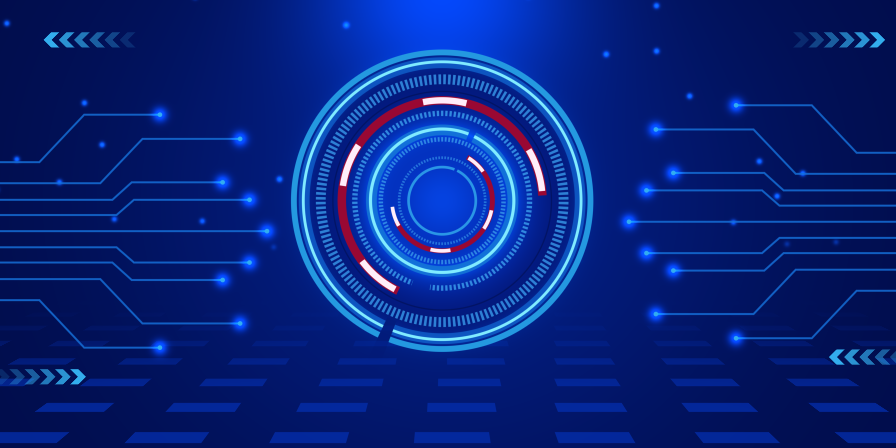
A Shadertoy shader for this background:

```glsl
#define CENTER vec2(0.987, 0.552)
#define GLOW_POS vec2(0.985, 1.03)
#define HORIZON 0.737
#define NIGHT vec3(0.004, 0.045, 0.28)
#define NAVY vec3(0.008, 0.125, 0.54)
#define AZURE vec3(0.02, 0.27, 0.90)
#define CYAN vec3(0.20, 0.68, 0.93)
#define ICE vec3(0.50, 0.92, 1.0)
#define CRIMSON vec3(0.60, 0.03, 0.20)
#define TICK vec3(0.22, 0.60, 0.92)
#define STAR_CELL 0.115
#define PX (1.0 / iResolution.y)

// Each trace: node x, bend x, node height, edge height
const vec4 TRACES[5] = vec4[5](
    vec4(0.357, 0.188, 0.260, 0.154), vec4(0.536, 0.318, 0.206, 0.107),
    vec4(0.497, 0.294, 0.109, 0.070), vec4(0.557, 0.299, 0.070, 0.036),
    vec4(0.596, 0.300, 0.000, 0.000));

float hash(vec2 p) {
    return fract(sin(dot(p, vec2(127.1, 311.7))) * 43758.5453);
}

// Smooth stripe around zero
float band(float d, float halfWidth) {
    return 1.0 - smoothstep(halfWidth - 0.7 * PX, halfWidth + 0.7 * PX, abs(d));
}

float segment(vec2 p, vec2 a, vec2 b) {
    vec2 ab = b - a;
    return length(p - a - ab * clamp(dot(p - a, ab) / dot(ab, ab), 0.0, 1.0));
}

// Angular window in degrees, smoothed at radius r
float arc(float angle, float mid, float halfSpan, float r) {
    float d = mod(angle - mid + 180.0, 360.0) - 180.0;
    return band(radians(d) * r, radians(halfSpan) * r);
}

float ticks(float r, float angle, float radius, float halfWidth, float count) {
    float cell = fract(angle / 360.0 * count) - 0.5;
    return band(r - radius, halfWidth) * band(cell * 6.2832 * r / count, 1.7 * r / count);
}

// Red arc carrying four evenly spaced white dashes
vec3 dashedArc(vec3 col, float r, float angle, vec2 ring, vec2 span, vec3 dash) {
    col = mix(col, CRIMSON, band(r - ring.x, ring.y) * arc(angle, span.x, span.y, r));
    for (int i = 0; i < 4; i++) {
        float lit = arc(angle, dash.x + dash.y * float(i), dash.z, r);
        col = mix(col, vec3(1.0, 0.93, 0.98), lit * band(r - ring.x, ring.y * 0.75));
    }
    return col;
}

vec3 chevrons(vec3 col, vec2 p, vec2 tip, float dir) {
    vec2 q = vec2((tip.x - p.x) * dir, abs(p.y - tip.y));
    float s = (q.x - q.y) / 0.034;
    float k = floor(s);
    float shape = band(q.y, 0.017) * band((s - k - 0.3) * 0.034, 0.009);
    float fade = step(0.0, k) * max(0.0, 1.0 - k / 6.0);
    return mix(col, CYAN, shape * fade);
}

vec3 floorTiles(vec3 col, vec2 p) {
    float depth = max(HORIZON - p.y, 0.05);
    float row = 6.85 / depth + 0.4;
    float k = floor(row + 0.5);
    float column = (p.x - CENTER.x) / (0.445 * depth) - 0.07 - 0.08 * (k - 10.0);
    float tile = band((row - k) * depth * depth / 6.85, 0.165 * depth * depth / 6.85)
               * band((fract(column + 0.5) - 0.5) * 0.445 * depth, 0.118 * depth);
    return mix(col, vec3(0.015, 0.18, 0.68), tile * 0.75 * (1.0 - smoothstep(0.08, 0.34, p.y)));
}

vec3 circuits(vec3 col, vec2 p) {
    vec2 q = vec2(min(p.x, 2.0 - p.x), abs(p.y - (p.x < 1.0 ? 0.484 : 0.505)));
    for (int i = 0; i < 5; i++) {
        vec4 t = TRACES[i];
        vec2 node = t.xz, bend = t.yz;
        vec2 foot = vec2(t.y - 0.85 * (t.z - t.w) - 0.01, t.w);
        float d = min(segment(q, node, bend), segment(q, bend, foot));
        d = min(d, segment(q, foot, vec2(-1.0, t.w)));
        col = mix(col, vec3(0.08, 0.43, 0.84), 0.85 * band(d, 0.0022));
        float n = length(q - node);
        col += vec3(0.02, 0.28, 0.85) * exp(-n * n / 0.00025);
        col = mix(col, CYAN, band(n, 0.005));
    }
    return col;
}

vec3 stars(vec3 col, vec2 p) {
    for (int i = 0; i < 2; i++) {
        vec2 cell = floor(p / STAR_CELL + 0.37 * float(i)), seed = cell + 17.0 * float(i);
        vec2 pos = 0.2 + 0.6 * vec2(hash(seed + 3.1), hash(seed + 7.7));
        float d = length(p - (cell + pos - 0.37 * float(i)) * STAR_CELL);
        float lit = step(0.8, hash(seed)) * smoothstep(0.40, 0.55, p.y);
        col += lit * vec3(0.05, 0.38, 0.9) * exp(-d * d / 0.00004);
    }
    return col;
}

vec3 dial(vec3 col, vec2 p) {
    vec2 q = p - CENTER;
    float r = length(q), angle = degrees(atan(q.y, q.x));
    vec3 backdrop = col;
    // Disc fill and soft halos
    col = mix(col, mix(vec3(0.01, 0.17, 0.70), vec3(0.01, 0.09, 0.47), smoothstep(0.13, 0.28, r)), band(r, 0.33));
    col = mix(col, AZURE, 0.9 * exp(-r * r / 0.007));
    col += vec3(0.0, 0.16, 0.30) * (exp(-abs(r - 0.158) / 0.018) + 0.6 * exp(-abs(r - 0.312) / 0.018));
    // Outer rings, cut by a notch
    float open = 1.0 - arc(angle, 247.0, 2.2, r);
    col = mix(col, vec3(0.06, 0.38, 0.80), 0.8 * band(r - 0.308, 0.012));
    col = mix(col, ICE, band(r - 0.310, 0.0032));
    col = mix(col, vec3(0.14, 0.60, 0.88), band(r - 0.331, 0.0065));
    col = mix(backdrop, col, max(open, 1.0 - smoothstep(0.285, 0.29, r)));
    // Tick rings
    col = mix(col, TICK, 0.8 * ticks(r, angle, 0.271, 0.011, 160.0));
    col = mix(col, NIGHT, 0.5 * band(r - 0.244, 0.0015));
    col = mix(col, TICK, 0.85 * ticks(r, angle, 0.195, 0.006, 130.0) * (1.0 - arc(angle, 256.0, 6.0, r)));
    // Inner bright ring with a small gap
    float gap = 1.0 - arc(angle, 66.0, 2.5, r);
    col = mix(col, vec3(0.08, 0.47, 0.84), 0.85 * gap * band(r - 0.158, 0.012));
    col = mix(col, ICE, gap * band(r - 0.160, 0.0035));
    col = mix(col, TICK, 0.8 * ticks(r, angle, 0.137, 0.005, 110.0));
    col = mix(col, TICK, 0.65 * ticks(r, angle, 0.096, 0.003, 90.0));
    col = mix(col, CYAN, 0.8 * gap * band(r - 0.075, 0.003));
    // Red arcs
    col = dashedArc(col, r, angle, vec2(0.224, 0.0095), vec2(123.5, 120.5), vec3(18.0, 70.5, 12.5));
    return dashedArc(col, r, angle, vec2(0.112, 0.0055), vec2(-47.5, 107.5), vec3(47.0, -69.5, 11.5));
}

void mainImage(out vec4 fragColor, in vec2 fragCoord) {
    vec2 p = (fragCoord - 0.5 * iResolution.xy) / iResolution.y + vec2(1.0, 0.5);
    // Dark edges, blue middle and a light from above
    vec2 m = (p - vec2(1.0, 0.55)) * vec2(1.15, 1.25);
    vec3 col = mix(NIGHT, NAVY, exp(-dot(m, m) * 1.5));
    vec2 g = (p - GLOW_POS) * vec2(3.6, 4.2);
    col += vec3(0.01, 0.19, 0.55) * exp(-dot(g, g));

    col = floorTiles(col, p);
    col = stars(col, p);
    col = circuits(col, p);
    col = chevrons(col, p, vec2(0.096, 0.911), -1.0);
    col = chevrons(col, p, vec2(1.977, 0.911), 1.0);
    col = chevrons(col, p, vec2(0.193, 0.159), 1.0);
    col = chevrons(col, p, vec2(1.849, 0.203), -1.0);
    col = dial(col, p);
    fragColor = vec4(clamp(col, 0.0, 1.0), 1.0);
}
```
